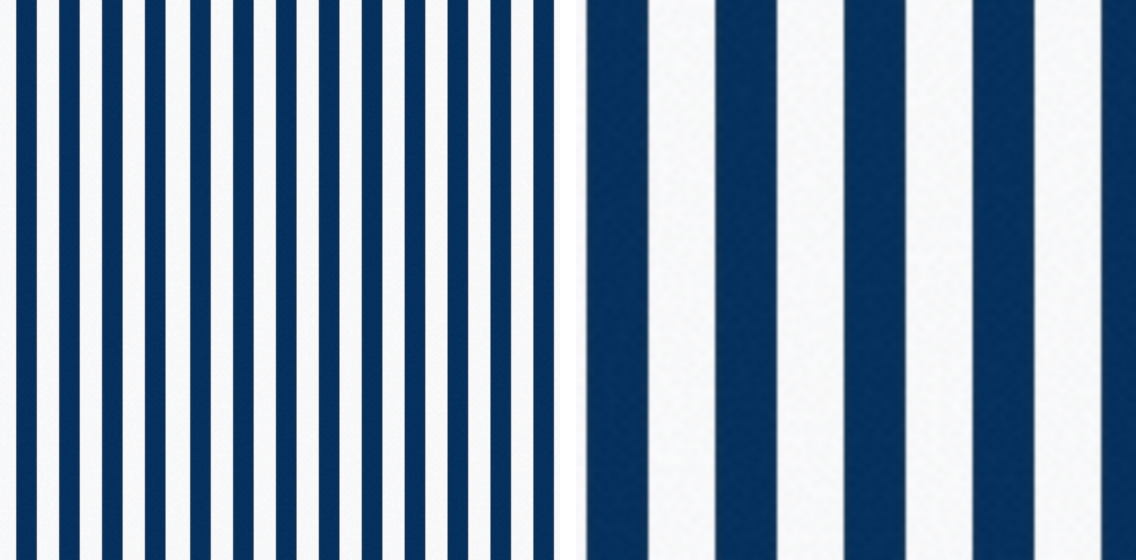
Left, the full canvas; right, a detail of the centre.
Give the GLSL for this pattern, as a three.js fragment shader.

```glsl
varying vec2 vUv;

const float STRIPES = 13.0;
const float PITCH = 0.0766;         // the remainder widens one gap
const float FIRST_CENTER = 0.358;   // stripe that follows the wide gap
const float STRIPE_WIDTH = 0.0368;
const float EDGE_SOFTNESS = 0.0016;
const float RIM_WIDTH = 0.0052;     // duller dye along stripe borders
const float GRAIN_CELLS = 150.0;
const float GRAIN_AMOUNT = 0.016;
const float WEAVE_THREADS = 96.0;
const float WEAVE_AMOUNT = 0.003;
const float TAU = 6.2831853;

const vec3 WHITE = vec3(0.972, 0.974, 0.978);
const vec3 NAVY = vec3(0.02, 0.19, 0.37);
const vec3 RIM_NAVY = vec3(0.05, 0.19, 0.33);

vec2 hash2(vec2 p) {
  vec3 q = fract(p.xyx * vec3(0.1031, 0.1030, 0.0973));
  q += dot(q, q.yzx + 33.33);
  return fract((q.xx + q.yz) * q.zy);
}

// Distance to the nearest scattered point, wrapping at the canvas border
float cellNoise(vec2 uv, float cells) {
  vec2 p = uv * cells;
  vec2 cell = floor(p);
  float nearest = 2.0;
  for (int y = -1; y <= 1; y++) {
    for (int x = -1; x <= 1; x++) {
      vec2 neighbor = cell + vec2(float(x), float(y));
      vec2 point = neighbor + hash2(mod(neighbor, cells));
      nearest = min(nearest, distance(p, point));
    }
  }
  return nearest;
}

// Signed distance to the nearest stripe border, negative inside
float stripeDistance(float x) {
  float along = fract(x - FIRST_CENTER + 0.5 * PITCH);
  float index = min(floor(along / PITCH), STRIPES - 1.0);
  return abs(along - (index + 0.5) * PITCH) - 0.5 * STRIPE_WIDTH;
}

void main() {
  float d = stripeDistance(vUv.x);
  float soft = max(EDGE_SOFTNESS, fwidth(vUv.x));

  // Dyed stripes on white cloth
  float rim = smoothstep(-RIM_WIDTH, -0.5 * RIM_WIDTH, d);
  vec3 dye = mix(NAVY, RIM_NAVY, rim);
  float ink = 1.0 - smoothstep(-soft, soft, d);
  vec3 color = mix(WHITE, dye, ink);

  // Faint cloth texture
  float grain = (cellNoise(vUv, GRAIN_CELLS) - 0.45) * GRAIN_AMOUNT;
  vec2 threads = sin(vUv * WEAVE_THREADS * TAU);
  color += grain + threads.x * threads.y * WEAVE_AMOUNT;

  gl_FragColor = vec4(color, 1.0);
}
```
